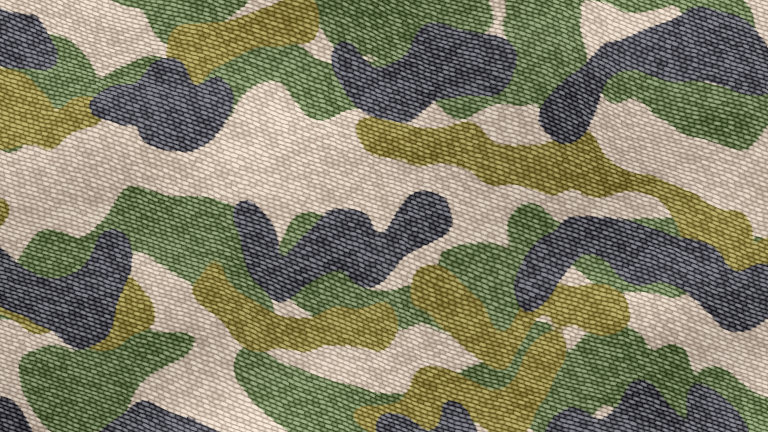
Write a Shadertoy shader that draws this texture.

```glsl
float hash(vec2 p) {
    return fract(sin(dot(p, vec2(127.1, 311.7))) * 43758.55);
}

float noise(vec2 p) {
    vec2 i = floor(p), f = fract(p);
    f = f * f * (3.0 - 2.0 * f);
    return mix(mix(hash(i), hash(i + vec2(1, 0)), f.x),
               mix(hash(i + vec2(0, 1)), hash(i + vec2(1, 1)), f.x), f.y);
}

float smoothMin(float a, float b, float k) {
    float h = max(k - abs(a - b), 0.0) / k;
    return min(a, b) - 0.25 * h * h * k;
}

float taperedCapsule(vec2 p, vec2 a, vec2 b, float ra, float rb) {
    vec2 ab = b - a;
    float t = clamp(dot(p - a, ab) / dot(ab, ab), 0.0, 1.0);
    return length(p - a - ab * t) - mix(ra, rb, t);
}

// Distance to zigzag, lobed patches on a staggered, jittered grid
float patches(vec2 p, vec2 cell, float radius, float seed) {
    vec2 home = floor(p / cell);
    float d = 1.0;
    for (int j = -1; j <= 1; j++)
    for (int i = -1; i <= 1; i++) {
        vec2 id = home + vec2(i, j);
        vec2 key = id + seed * vec2(17.0, 31.0);
        vec2 jitter = 0.4 * vec2(hash(key), hash(key + 7.7)) - 0.2;
        vec2 a = (id + 0.5 + jitter + vec2(0.5 * mod(id.y, 2.0), 0.0)) * cell;
        a.x -= 0.18;
        float ra = radius * (0.6 + 0.8 * hash(key + 3.1));
        float turn = hash(key + 9.3) < 0.5 ? -1.0 : 1.0;
        for (int k = 0; k < 4; k++) {
            key += vec2(5.3, 2.9);
            vec2 b = a + vec2(0.04 + 0.1 * hash(key + 1.3), turn * (0.16 * hash(key) - 0.03));
            float rb = radius * (0.5 + hash(key + 4.9));
            d = smoothMin(d, taperedCapsule(p, a, b, ra, rb), 0.03);
            a = b;
            ra = rb;
            turn = -turn;
        }
    }
    return d;
}

// Brightness of twill stitches in shallow rows that fall to the right
float twill(vec2 p) {
    p += 0.03 * vec2(noise(p * 4.0), noise(p * 4.0 + 40.0));
    p += 0.003 * vec2(noise(p * 45.0), noise(p * 45.0 + 11.0));
    vec2 q = vec2(0.94 * p.x - 0.34 * p.y, 0.34 * p.x + 0.94 * p.y) / vec2(0.0165, 0.0095);
    float row = floor(q.y);
    q.x += 0.4 * row + 0.35 * hash(vec2(row, 3.0));
    vec2 crest = sin(3.14159 * fract(q));
    float stitch = hash(vec2(floor(q.x), row)) - 0.5;
    return 0.04 + crest.y * (0.42 + 0.54 * crest.x + 0.4 * stitch) + 0.12 * stitch;
}

void mainImage(out vec4 fragColor, in vec2 fragCoord) {
    vec2 p = fragCoord / iResolution.y;

    // Soft folds of the cloth lift or sink the threads
    float folds = noise(vec2(p.x + 0.8 * p.y, 2.5 * p.y - p.x) * 1.7);
    float wear = noise(p * vec2(9.0, 14.0) + 5.0);
    float thread = clamp(twill(p) + 0.2 * (folds - 0.5) + 0.16 * (wear - 0.5), 0.0, 1.0);

    // Printed dye: each colour runs from thread gap to thread crest
    vec3 beige = mix(vec3(0.60, 0.53, 0.47), vec3(0.91, 0.86, 0.80), thread);
    vec3 green = mix(vec3(0.16, 0.22, 0.08), vec3(0.59, 0.65, 0.50), thread);
    vec3 olive = mix(vec3(0.32, 0.27, 0.07), vec3(0.72, 0.68, 0.43), thread);
    vec3 navy = mix(vec3(0.06, 0.055, 0.075), vec3(0.52, 0.52, 0.555), thread);

    // Patches, with outlines bent by noise and roughened by the threads
    vec2 w = p + 0.08 * vec2(noise(p * 6.0), noise(p * 6.0 + 19.0));
    w += 0.012 * vec2(noise(p * 17.0), noise(p * 17.0 + 8.0));
    float rough = 0.003 * (thread - 0.5);
    float soft = max(0.0035, 0.8 / iResolution.y);
    vec3 color = beige;
    color = mix(green, color, smoothstep(-soft, soft, rough + patches(w, vec2(0.50, 0.32), 0.061, 1.0)));
    color = mix(olive, color, smoothstep(-soft, soft, rough + patches(w + 0.23, vec2(0.52, 0.40), 0.050, 2.0)));
    color = mix(navy, color, smoothstep(-soft, soft, rough + patches(w + 0.61, vec2(0.56, 0.42), 0.050, 3.0)));

    color *= 0.92 + 0.16 * folds;
    fragColor = vec4(color, 1.0);
}
```
